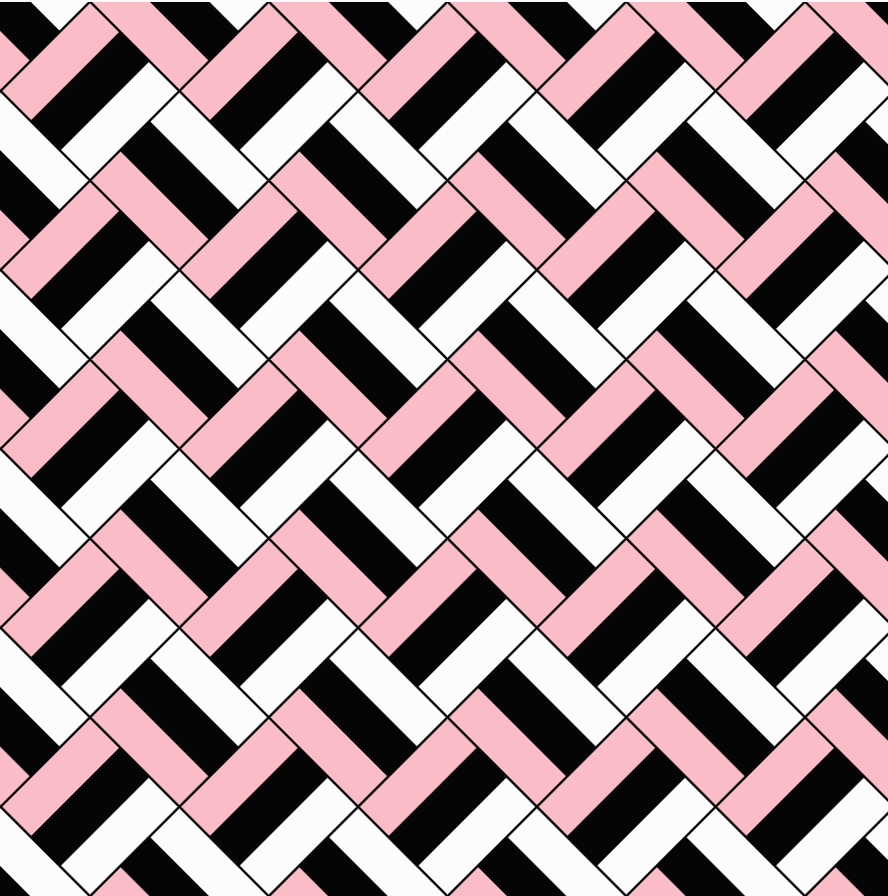
A WebGL 2 fragment shader for this pattern:

```glsl
#version 300 es
precision highp float;
// Basket weave of diamonds, five repeats across and down. The plane is turned
// by 45 degrees into a checkerboard whose cells hold three equal stripes, with
// the stripe direction alternating; thin dark lines outline every cell.

uniform vec2 u_resolution;
out vec4 fragColor;

const vec3 INK   = vec3(0.02);
const vec3 WHITE = vec3(0.99);
const vec3 PINK  = vec3(0.98, 0.74, 0.78);

const vec2  REPEAT     = vec2(0.1995, 0.1997); // diamond size, in canvas heights
const vec2  ANCHOR     = vec2(0.0007, 0.8984); // left corner of one diamond
const float LINE_WIDTH = 0.0027;
const float TOP_MARGIN = 0.0022;

// Coverage of the side where the signed distance is positive
float cover(float dist, float soft) {
    return clamp(dist / soft + 0.5, 0.0, 1.0);
}

// Pink, black and white thirds along t in 0..1
vec3 stripes(float t, float soft) {
    vec3 color = mix(PINK, INK, cover(t - 1.0 / 3.0, soft));
    return mix(color, WHITE, cover(t - 2.0 / 3.0, soft));
}

// Distance to the nearest cell border, in cell units
float borderDistance(vec2 cellPos) {
    vec2 d = 0.5 - abs(cellPos - 0.5);
    return min(d.x, d.y);
}

vec3 weave(vec2 p, float pixel) {
    // Diagonal cell coordinates
    vec2 q = (p - ANCHOR) / REPEAT;
    vec2 diagonal = vec2(q.x + q.y, q.x - q.y);
    vec2 cell = floor(diagonal);
    vec2 local = diagonal - cell;
    float cellSide = REPEAT.y * inversesqrt(2.0);
    float soft = 1.2 * pixel / cellSide;

    // Stripe direction alternates like a checkerboard
    float odd = mod(cell.x + cell.y, 2.0);
    vec3 color = stripes(odd > 0.5 ? local.x : local.y, soft);

    // Outlines
    float halfLine = 0.5 * LINE_WIDTH / cellSide;
    return mix(color, INK, cover(halfLine - borderDistance(local), soft));
}

void main() {
    float pixel = 1.0 / u_resolution.y;
    vec2 p = gl_FragCoord.xy * pixel;
    vec3 color = weave(p, pixel);

    // Narrow white margin along the top
    color = mix(color, WHITE, cover(p.y - 1.0 + TOP_MARGIN, pixel));
    fragColor = vec4(color, 1.0);
}
```
